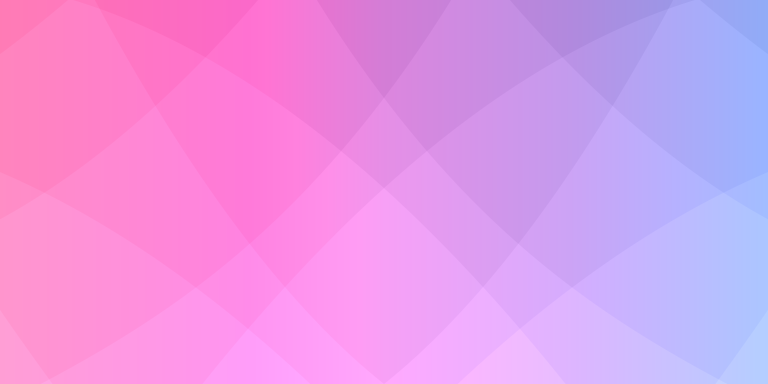
Give the GLSL for this background, as a Shadertoy shader.

```glsl
// Soft pink-to-blue gradient crossed by a mirrored lattice of curved veils.
// Each veil is the area under a cubic arc; overlapping veils add up, so the
// layer count brightens a horizontal colour ramp.

// Antialiased coverage below the arc k.x + k.y*t + k.z*t^2 + k.w*t^3, t = p.x - start.
float veil(vec2 p, float start, vec4 k) {
    float t = p.x - start;
    float height = k.x + t * (k.y + t * (k.z + t * k.w));
    float slope = k.y + t * (2.0 * k.z + 3.0 * t * k.w);
    float dist = (height - p.y) / sqrt(1.0 + slope * slope);
    return clamp(0.5 + dist * iResolution.y, 0.0, 1.0);
}

// All arcs that fall from left to right.
float fallingVeils(vec2 p) {
    // Bulging arcs
    float layers = veil(p, 0.0, vec4(0.552, -0.43, -0.313, 0.0));
    layers += veil(p, 1.0, vec4(0.510, -0.904, -0.369, 0.0));
    // Hollow arcs, from lower left to upper right
    layers += veil(p, 0.0, vec4(0.193, -1.45, 0.30, 0.0));
    layers += veil(p, 1.0, vec4(0.0, -0.797, 0.705, 0.0));
    layers += veil(p, 1.0, vec4(0.745, -1.32, 0.75, -0.23));
    layers += veil(p, 1.4635, vec4(0.852, -1.03, 0.45, 0.0));
    layers += veil(p, 1.823, vec4(1.0, -0.85, 0.30, 0.0));
    return layers;
}

// Piecewise ramp from coral pink through magenta and violet to blue.
vec3 ramp(float x) {
    vec3 color = mix(vec3(1.0, 0.45, 0.68), vec3(0.985, 0.41, 0.79),
                     clamp(x / 0.325, 0.0, 1.0));
    color = mix(color, vec3(0.83, 0.49, 0.84), clamp((x - 0.325) / 0.175, 0.0, 1.0));
    color = mix(color, vec3(0.69, 0.54, 0.87), clamp((x - 0.5) / 0.25, 0.0, 1.0));
    return mix(color, vec3(0.53, 0.64, 0.94), clamp((x - 0.75) / 0.25, 0.0, 1.0));
}

void mainImage(out vec4 fragColor, in vec2 fragCoord) {
    vec2 uv = fragCoord / iResolution.xy;
    vec2 p = uv * vec2(2.0, 1.0);

    // Falling arcs plus their reflection about the vertical centre line
    float layers = fallingVeils(p) + fallingVeils(vec2(2.0 - p.x, p.y));

    // Four layers cover the top centre, where the ramp appears unchanged
    vec3 color = ramp(uv.x) + (layers - 4.0) * vec3(0.035, 0.034, 0.031);
    fragColor = vec4(clamp(color, 0.0, 1.0), 1.0);
}
```
